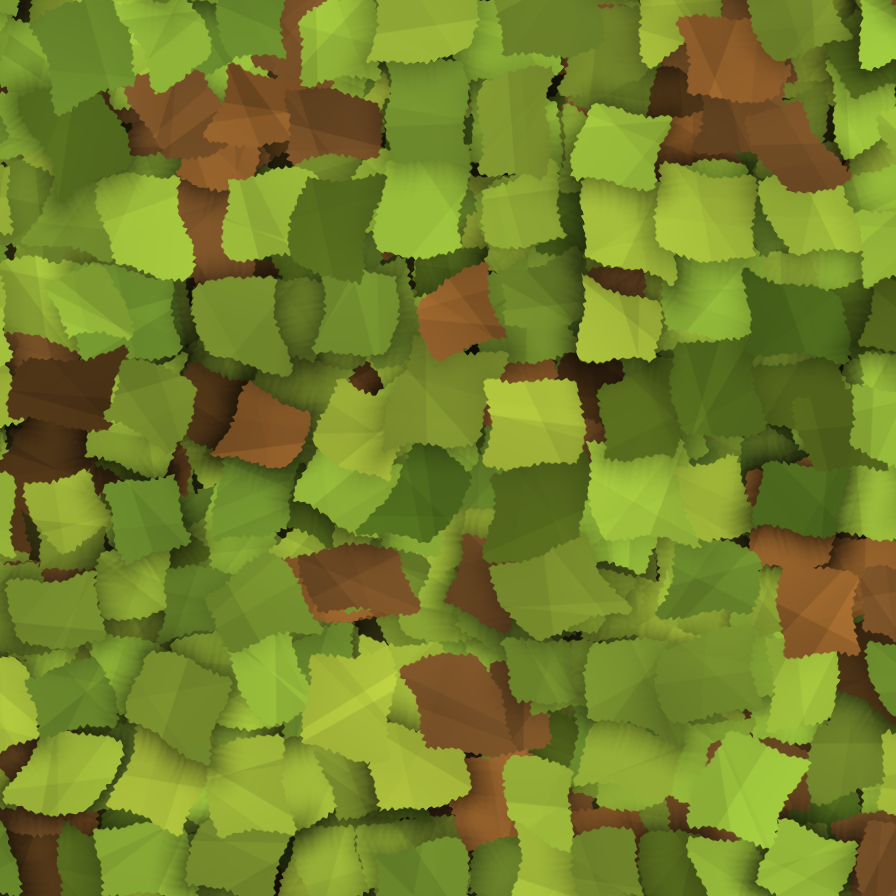
A Shadertoy shader for this pattern:

```glsl
// Overlapping ragged leaf and bark patches with faceted shading and soft crevices.

const float GRID = 9.6;            // patches across the canvas, per layer
const int   LAYERS = 5;            // stacked sheets of patches
const float KEEP = 0.86;           // share of cells that hold a patch
const float JITTER = 0.5;          // random shift of a patch in its cell
const float TILT = 0.8;            // range of rotation, radians
const float CORNER = 0.07;         // corner radius, in cells
const float WAVE = 0.045;          // slow bending of the outline
const float RAGGED = 0.013;        // fine roughness of the outline
const float SHADOW_REACH = 0.42;   // width of the crevice shadow, in cells
const float SHADOW = 0.55;         // strongest crevice shadow
const float BARK_SHARE = 0.23;     // mean chance of a bark patch
const float BARK_CLUMP = 0.36;     // how strongly bark gathers in groups

const vec3 LEAF_LIGHT = vec3(0.60, 0.71, 0.22);
const vec3 LEAF_MID   = vec3(0.44, 0.54, 0.17);
const vec3 LEAF_DARK  = vec3(0.32, 0.41, 0.11);
const vec3 BARK_LIGHT = vec3(0.55, 0.36, 0.16);
const vec3 BARK_MID   = vec3(0.46, 0.31, 0.15);
const vec3 BARK_DARK  = vec3(0.31, 0.21, 0.09);
const vec3 CREVICE    = vec3(0.21, 0.20, 0.07);

vec4 hash4(vec3 p) {
    vec4 h = fract(p.xyzx * vec4(0.1031, 0.1030, 0.0973, 0.1099));
    h += dot(h, h.wzxy + 33.33);
    return fract((h.xxyz + h.yzzw) * h.zywx);
}

mat2 rotation(float a) {
    float c = cos(a), s = sin(a);
    return mat2(c, s, -s, c);
}

// Slow layered sines, roughly -1 to 1, that gather the bark.
float clump(vec2 c) {
    c += 0.06 * sin(c.yx * 17.0 + vec2(1.0, 4.0));
    return 0.6 * sin(c.x * 13.0 + 2.0 * sin(c.y * 6.0))
         + 0.6 * sin(c.y * 15.0 + 2.0 * sin(c.x * 7.0 + 1.0));
}

// Skewed, tapered box with a ragged outline.
float patchDistance(vec2 q, vec2 halfSize, vec4 rnd) {
    vec2 phase = rnd.xy * 40.0;
    q += WAVE * sin(q.yx * 6.0 + phase);
    q += RAGGED * sin(q.yx * 43.0 + phase + 2.2 * sin(q.yx * 17.0 + phase.yx));
    q += 0.5 * RAGGED * sin(q.yx * 89.0 + phase.yx);
    q.x += q.y * (rnd.z - 0.5) * 0.6;
    q.y *= 1.0 + q.x * (rnd.w - 0.5) * 0.9;
    vec2 e = abs(q) - halfSize + CORNER;
    return length(max(e, 0.0)) + min(max(e.x, e.y), 0.0) - CORNER;
}

// Brightness of a crumpled surface: a slope broken by a few straight folds.
float facets(vec2 q, vec3 id, float strength, float aa) {
    float shade = 0.0;
    for (int k = 0; k < 4; k++) {
        vec4 r = hash4(id + vec3(7.0, 13.0, 31.0 * float(k + 1)));
        vec2 dir = rotation(r.x * 6.2832) * vec2(1.0, 0.0);
        float side = dot(q, dir) - (r.y - 0.5) * 0.55;
        float fold = smoothstep(-aa, aa, side) - 0.5;
        shade += (r.z - 0.5) * fold + 0.7 * (r.w - 0.5) * max(side, 0.0);
    }
    return 1.0 + strength * shade;
}

vec3 patchColor(vec2 center, vec4 rnd) {
    bool bark = rnd.x < BARK_SHARE + BARK_CLUMP * clump(center);
    float t = rnd.y;
    vec3 leaf = t < 0.50 ? LEAF_LIGHT : t < 0.88 ? LEAF_MID : LEAF_DARK;
    vec3 wood = t < 0.31 ? BARK_LIGHT : t < 0.82 ? BARK_MID : BARK_DARK;
    vec3 tint = vec3(1.0 + 0.14 * (rnd.z - 0.5), 1.0, 1.0);
    return (bark ? wood : leaf * tint) * (0.95 + 0.1 * rnd.w);
}

void mainImage(out vec4 fragColor, in vec2 fragCoord) {
    vec2 uv = fragCoord / iResolution.y;
    float aa = GRID / iResolution.y;
    vec3 color = CREVICE;

    // Paint the layers upward; each patch shades what lies under it.
    for (int layer = 0; layer < LAYERS; layer++) {
        float z = float(layer) * 17.0 + 5.0;
        vec2 shift = hash4(vec3(z, 3.0, 9.0)).xy;
        vec2 p = uv * GRID + shift;
        for (int n = 0; n < 9; n++) {
            vec2 cell = floor(p) + vec2(n % 3, n / 3) - 1.0;
            vec3 id = vec3(cell + 40.0, z);
            vec4 place = hash4(id);
            vec4 form = hash4(id + 101.0);
            vec4 look = hash4(id + 211.0);
            if (fract(place.w * 7.31) > KEEP) continue;

            vec2 center = cell + 0.5 + JITTER * (place.xy - 0.5);
            vec2 q = rotation((place.z - 0.5) * TILT) * (p - center);
            vec2 halfSize = mix(vec2(0.33), vec2(0.56), vec2(form.x, look.w));
            float d = patchDistance(q, halfSize, form);
            if (d > SHADOW_REACH) continue;

            float fade = 1.0 - clamp(d / SHADOW_REACH, 0.0, 1.0);
            color *= 1.0 - SHADOW * place.w * place.w * place.w * fade * fade;

            vec3 base = patchColor((center - shift) / GRID, look);
            float strength = base.r > base.g ? 0.30 : 0.19;
            base *= facets(q, id, strength, aa);
            color = mix(color, base, smoothstep(aa, -aa, d));
        }
    }
    fragColor = vec4(color, 1.0);
}
```
